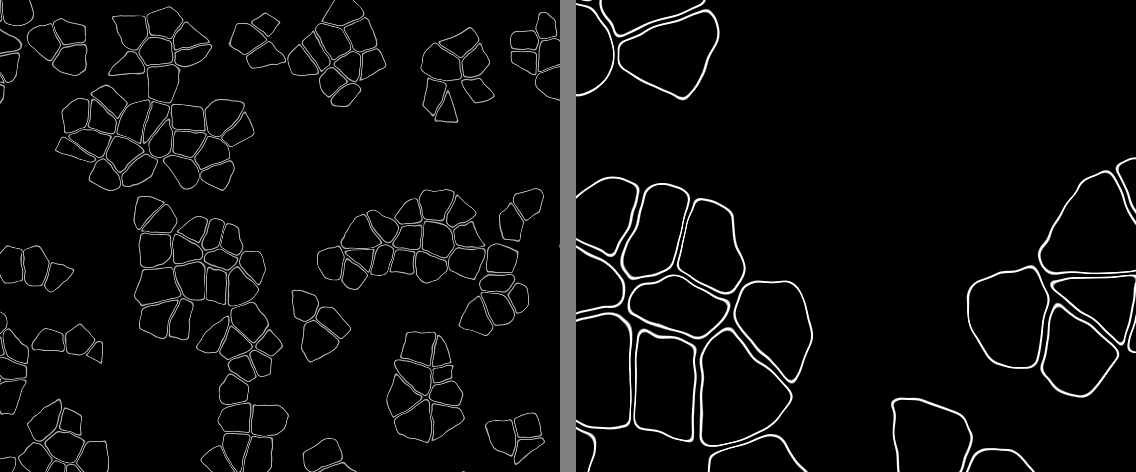
Left, the full canvas; right, a detail of the centre.
A Shadertoy shader for this pattern:

```glsl
// Lengths are in canvas heights
const float FRAGMENT_SIZE = 0.060;
const float FRAGMENT_JITTER = 0.95;
const float CLUSTER_SPACING = 0.20;
const float CLUSTER_JITTER = 0.85;
const float CLUSTER_MIN_RADIUS = 0.030;
const float CLUSTER_MAX_RADIUS = 0.102;
const float RIM_MARGIN = 0.027;
const float RIM_WAVE = 0.030;
const float CORNER_ROUNDING = 0.006;
const float GAP_MIN = 0.0015;
const float GAP_MAX = 0.0029;
const float LINE_WIDTH = 0.00145;
const vec3 BACKGROUND = vec3(0.0);
const vec3 LINE_COLOR = vec3(1.0);

vec2 hash2(vec2 p) {
    return fract(sin(vec2(dot(p, vec2(127.1, 311.7)),
                          dot(p, vec2(269.5, 183.3)))) * 43758.55);
}

vec2 noise2(vec2 p) {
    vec2 i = floor(p), f = fract(p);
    f = f * f * (3.0 - 2.0 * f);
    return mix(mix(hash2(i), hash2(i + vec2(1, 0)), f.x),
               mix(hash2(i + vec2(0, 1)), hash2(i + vec2(1, 1)), f.x), f.y);
}

float smoothMin(float a, float b, float k) {
    float h = max(k - abs(a - b), 0.0) / k;
    return min(a, b) - 0.25 * h * h * k;
}

vec2 fragmentSite(vec2 cell) {
    return (cell + 0.5 + FRAGMENT_JITTER * (hash2(cell) - 0.5)) * FRAGMENT_SIZE;
}

// Chipped edges: a coarse wobble plus fine grain
vec2 roughen(vec2 p) {
    return p + 0.009 * (noise2(p * 22.0) - 0.5)
             + 0.0035 * (noise2(p * 75.0 + 40.0) - 0.5);
}

// Cell holding the site nearest to p
vec2 nearestCell(vec2 p) {
    vec2 base = floor(p / FRAGMENT_SIZE), best = base;
    float bestDist = 1e5;
    for (int y = -2; y <= 2; y++)
    for (int x = -2; x <= 2; x++) {
        vec2 cell = base + vec2(x, y);
        float d = distance(p, fragmentSite(cell));
        if (d < bestDist) { bestDist = d; best = cell; }
    }
    return best;
}

// Cluster that holds a site deepest: centre, radius, depth (negative outside)
vec4 findCluster(vec2 site) {
    vec2 base = floor(site / CLUSTER_SPACING);
    vec4 best = vec4(0.0, 0.0, 0.0, -1.0);
    for (int y = -1; y <= 1; y++)
    for (int x = -1; x <= 1; x++) {
        vec2 cell = base + vec2(x, y);
        vec2 jitter = CLUSTER_JITTER * (hash2(cell + 17.0) - 0.5);
        vec2 center = (cell + 0.5 + jitter) * CLUSTER_SPACING;
        float radius = mix(CLUSTER_MIN_RADIUS, CLUSTER_MAX_RADIUS, hash2(cell + 53.0).x);
        float depth = radius - distance(site, center);
        if (depth > best.w) best = vec4(center, radius, depth);
    }
    return best;
}

// Distance from p to the border of its own fragment
float borderDistance(vec2 p, vec2 cell, vec2 site) {
    float d = 1.0;
    for (int y = -2; y <= 2; y++)
    for (int x = -2; x <= 2; x++) {
        if (x == 0 && y == 0) continue;
        vec2 other = fragmentSite(cell + vec2(x, y));
        float edge = dot(0.5 * (site + other) - p, normalize(other - site));
        d = smoothMin(d, edge, CORNER_ROUNDING);
    }
    return d;
}

void mainImage(out vec4 fragColor, in vec2 fragCoord) {
    float pixel = 1.0 / iResolution.y;
    vec2 p = roughen(fragCoord * pixel);
    vec2 cell = nearestCell(p);
    vec2 site = fragmentSite(cell);
    vec4 cluster = findCluster(site);
    float coverage = 0.0;

    if (cluster.w > 0.0) {
        // Fragment cut by its neighbours and by the wavy cluster rim
        float wave = RIM_WAVE * (noise2(p * 14.0 + 9.0).x - 0.5);
        float rim = cluster.z + RIM_MARGIN + wave - distance(p, cluster.xy);
        float d = smoothMin(borderDistance(p, cell, site), rim, CORNER_ROUNDING);

        // Each fragment shrinks unevenly, leaving narrow double seams
        float gap = mix(GAP_MIN, GAP_MAX, noise2(p * 30.0 + cell * 7.3).y);

        // Box filtered hairline
        float reach = 0.5 * (LINE_WIDTH + pixel) - abs(d - gap);
        coverage = clamp(reach / pixel, 0.0, min(1.0, LINE_WIDTH / pixel));
    }
    fragColor = vec4(mix(BACKGROUND, LINE_COLOR, coverage), 1.0);
}
```
